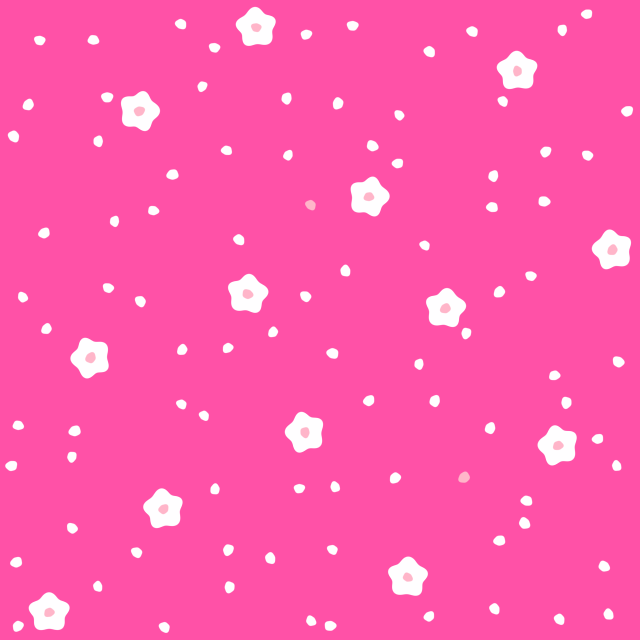
Write a Shadertoy shader that draws this pattern.

```glsl
// Ditsy print: white five-lobed flowers and small uneven dots on hot pink.

const vec3 GROUND = vec3(1.00, 0.318, 0.655);
const vec3 WHITE  = vec3(1.00, 0.995, 1.00);
const vec3 BLUSH  = vec3(1.00, 0.71, 0.79);

const int   FLOWERS       = 13;      // points of a 13-step square lattice
const float LATTICE_STEP  = 5.0;
const float FLOWER_JITTER = 0.045;
const float FLOWER_MARGIN = 0.043;
const float FLOWER_RADIUS = 0.0290;
const float LOBE_DEPTH    = 0.115;
const float FLOWER_TILT   = 0.38;
const float HEART_RADIUS  = 0.0077;

const float DOT_CELLS     = 10.0;    // dots per canvas side
const float DOT_JITTER    = 0.38;    // keeps each dot inside its cell
const float DOT_RADIUS    = 0.0082;
const float DOT_CLEARANCE = 0.050;   // free space around flower centres
const float BLUSH_PERIOD  = 37.0;    // every so many dots is blush
const float BLUSH_PHASE   = 27.0;

const float TAU = 6.2831853;

vec2 hash22(vec2 p) {
    vec3 q = fract(p.xyx * vec3(0.1031, 0.1030, 0.0973));
    q += dot(q, q.yzx + 33.33);
    return fract((q.xx + q.yz) * q.zy);
}

// Jittered lattice position, kept clear of the canvas border.
vec2 flowerCentre(int i) {
    float n = float(FLOWERS);
    vec2 site = vec2(float(i), mod(float(i) * LATTICE_STEP, n)) + 0.5;
    vec2 shift = (hash22(site + 61.0) * 2.0 - 1.0) * FLOWER_JITTER;
    return clamp(site / n + shift, FLOWER_MARGIN, 1.0 - FLOWER_MARGIN);
}

// Hand-cut pebble: a circle with seeded low-order wobble.
float blobDistance(vec2 p, float radius, vec2 seed) {
    vec2 phase = hash22(seed + 17.0) * TAU;
    vec2 size = hash22(seed + 43.0);
    float a = atan(p.y, p.x);
    float wobble = 0.09 * cos(2.0 * a + phase.x)
                 + 0.05 * cos(3.0 * a + phase.y)
                 + 0.035 * cos(5.0 * a + phase.x + phase.y);
    return length(p) - radius * (mix(0.93, 1.07, size.x) + wobble);
}

// Rounded star with one lobe near the top and slightly unequal lobes.
float flowerDistance(vec2 p, vec2 seed) {
    vec2 h = hash22(seed + 5.0);
    float a = atan(p.x, p.y) + (h.x * 2.0 - 1.0) * FLOWER_TILT;
    float outline = 1.0 + LOBE_DEPTH * cos(5.0 * a)
                  + 0.015 * cos(2.0 * a + h.y * TAU)
                  + 0.012 * cos(7.0 * a + h.x * TAU);
    return length(p) - FLOWER_RADIUS * outline;
}

float coverage(float d, float pixel) {
    return smoothstep(0.75 * pixel, -0.75 * pixel, d);
}

void mainImage(out vec4 fragColor, in vec2 fragCoord) {
    float pixel = 1.0 / iResolution.y;
    vec2 uv = fragCoord * pixel;
    vec3 color = GROUND;

    // The single dot that belongs to this cell.
    vec2 cell = floor(uv * DOT_CELLS);
    vec2 offset = (hash22(cell + 7.0) * 2.0 - 1.0) * DOT_JITTER;
    vec2 dotCentre = (cell + 0.5 + offset) / DOT_CELLS;

    // Flowers hide dots that would crowd them.
    float dotVisible = 1.0;
    float petals = 0.0;
    float heart = 0.0;
    for (int i = 0; i < FLOWERS; i++) {
        vec2 centre = flowerCentre(i);
        vec2 seed = vec2(float(i), 91.0);
        vec2 p = uv - centre;
        dotVisible *= step(DOT_CLEARANCE, distance(dotCentre, centre));
        petals = max(petals, coverage(flowerDistance(p, seed), pixel));
        heart = max(heart, coverage(blobDistance(p, HEART_RADIUS, seed), pixel));
    }

    // Mostly white dots with a rare blush one.
    float index = cell.x + DOT_CELLS * cell.y;
    bool isBlush = abs(mod(index, BLUSH_PERIOD) - BLUSH_PHASE) < 0.5;
    float dots = coverage(blobDistance(uv - dotCentre, DOT_RADIUS, cell), pixel);

    color = mix(color, isBlush ? BLUSH : WHITE, dots * dotVisible);
    color = mix(color, WHITE, petals);
    color = mix(color, BLUSH, heart);
    fragColor = vec4(color, 1.0);
}
```
